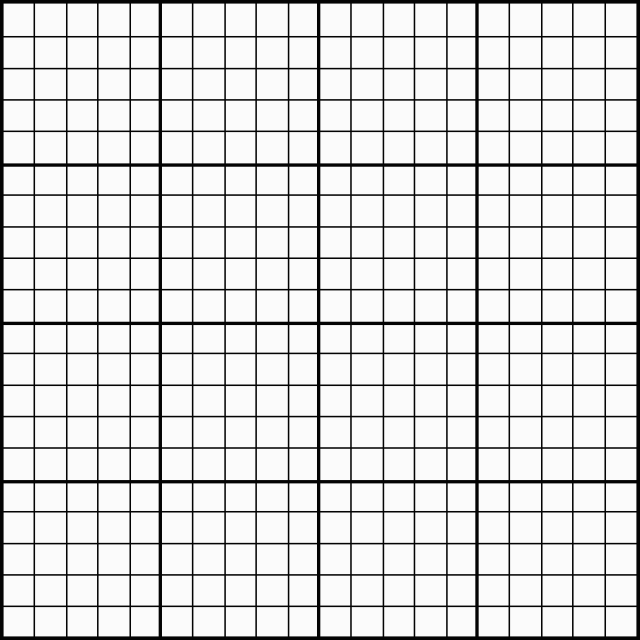
A WebGL 2 fragment shader for this pattern:

```glsl
#version 300 es
precision highp float;
// Ruled grid: four by four heavy blocks, each split into five by five cells.
// Fine rules sit at slightly uneven offsets that recur in every block;
// each rule is drawn by its exact overlap with the pixel's footprint.

uniform vec2 u_resolution;
out vec4 fragColor;

const vec3 PAPER = vec3(0.985);
const vec3 INK = vec3(0.01);

const int BLOCKS = 4;
const int FINE_RULES = 4;
const float BLOCK_PITCH = 0.2474;
const vec2 BLOCK_START = vec2(0.0031, 0.0105);  // from the left and the top
const vec4 FINE_X = vec4(0.0505, 0.1012, 0.1497, 0.2004);
const vec4 FINE_Y = vec4(0.0469, 0.0967, 0.1456, 0.1947);

const float FINE_WIDTH = 0.0024;
const float HEAVY_WIDTH = 0.0052;
const float BORDER_WIDTH = 0.0056;

// Share of the pixel, per axis, covered by a rule centred at the given place
vec2 ruleCoverage(vec2 pos, vec2 centre, float width, vec2 pixel) {
    vec2 offset = pos - centre;
    vec2 upper = min(offset + 0.5 * pixel, vec2(0.5 * width));
    vec2 lower = max(offset - 0.5 * pixel, vec2(-0.5 * width));
    return max(upper - lower, 0.0) / pixel;
}

void main() {
    vec2 pixel = 1.0 / u_resolution;
    vec2 pos = gl_FragCoord.xy * pixel;
    pos.y = 1.0 - pos.y;

    // Outer border, measured from the nearest edge
    vec2 edge = min(pos, 1.0 - pos);
    vec2 ink = ruleCoverage(edge, vec2(0.5 * BORDER_WIDTH), BORDER_WIDTH, pixel);

    for (int block = 0; block < BLOCKS; block++) {
        vec2 start = BLOCK_START + float(block) * BLOCK_PITCH;

        // Heavy rule between blocks
        if (block > 0) {
            ink = max(ink, ruleCoverage(pos, start, HEAVY_WIDTH, pixel));
        }

        // Fine rules inside the block
        for (int i = 0; i < FINE_RULES; i++) {
            vec2 centre = start + vec2(FINE_X[i], FINE_Y[i]);
            ink = max(ink, ruleCoverage(pos, centre, FINE_WIDTH, pixel));
        }
    }

    // Union of the vertical and horizontal rules
    float coverage = 1.0 - (1.0 - ink.x) * (1.0 - ink.y);
    fragColor = vec4(mix(PAPER, INK, coverage), 1.0);
}
```
